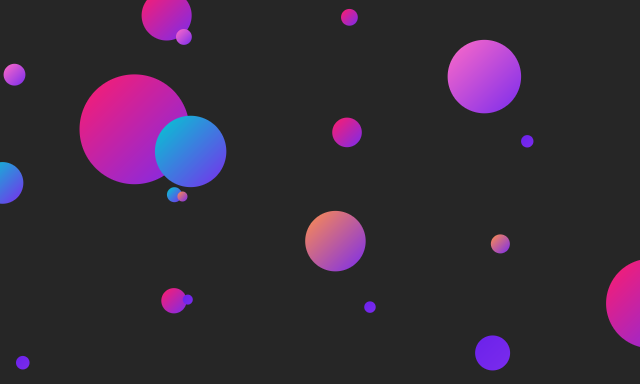
Write a WebGL 1 fragment shader that draws this background.

```glsl
precision highp float;
// Scattered discs with diagonal gradients, some with a satellite, on flat charcoal.

uniform vec2 u_resolution;

const vec3 CHARCOAL = vec3(0.149);
const vec3 VIOLET = vec3(0.48, 0.17, 0.93);
const float DISC_COUNT = 16.0;

float hash(float n) {
    return fract(sin(n * 12.9898 + 4.1) * 43758.5453);
}

// Upper-left gradient colour for each kind of disc.
vec3 startColour(float kind) {
    vec3 hotPink = vec3(1.0, 0.11, 0.42);
    vec3 orchid = vec3(1.0, 0.42, 0.78);
    vec3 orange = vec3(1.0, 0.56, 0.30);
    vec3 cyan = vec3(0.0, 0.80, 0.82);
    vec3 indigo = vec3(0.42, 0.13, 0.92);
    if (kind < 1.5) return hotPink;
    if (kind < 2.5) return orchid;
    if (kind < 3.5) return orange;
    if (kind < 4.5) return hotPink;
    if (kind < 5.5) return cyan;
    return indigo;
}

// Paints one smooth-edged disc, shaded from upper left to lower right.
vec3 paintDisc(vec3 base, vec2 p, vec2 centre, float radius, float kind, float pixel) {
    vec2 q = p - centre;
    float cover = clamp(0.5 - (length(q) - radius) / pixel, 0.0, 1.0);
    float along = clamp(0.5 + (q.x - q.y) / (4.0 * radius), 0.0, 1.0);
    return mix(base, mix(startColour(kind), VIOLET, along), cover);
}

// Evenly spread centre with a slight jitter, reaching just past the borders.
vec2 discCentre(float i, float aspect) {
    vec2 spread = fract(vec2(0.24, 0.66) + i * vec2(0.7549, 0.5698));
    vec2 jitter = vec2(hash(i), hash(i + 31.0)) - 0.5;
    return (spread * 1.04 - 0.02 + jitter * 0.04) * vec2(aspect, 1.0);
}

void main() {
    float pixel = 1.0 / u_resolution.y;
    float aspect = u_resolution.x * pixel;
    vec2 p = gl_FragCoord.xy * pixel;
    vec3 colour = CHARCOAL;

    // Large discs first, so that the smaller ones lie on top.
    for (float i = 0.0; i < DISC_COUNT; i++) {
        float radius = 0.01 + 0.133 * exp(-0.22 * i);
        vec2 centre = discCentre(i, aspect);
        float kind = i < 12.5 ? mod(i, 7.0) : 6.0;
        colour = paintDisc(colour, p, centre, radius, kind, pixel);

        // Every fourth disc carries a satellite on its rim.
        if (mod(i, 4.0) < 0.5) {
            float angle = mix(-1.0, 0.3, hash(i + 67.0));
            vec2 rim = centre + 1.1 * radius * vec2(cos(angle), sin(angle));
            float size = max(0.013, radius * (0.31 + 0.34 * exp(-i)));
            colour = paintDisc(colour, p, rim, size, mod(i + 5.0, 7.0), pixel);
        }
    }

    gl_FragColor = vec4(colour, 1.0);
}
```
